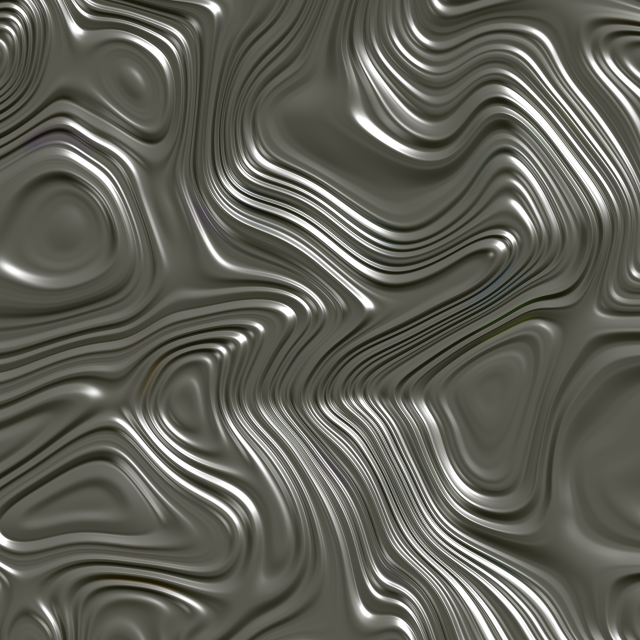
Reproduce this texture procedurally as a WebGL 1 fragment shader.

```glsl
precision highp float;
// Liquid metal: the level lines of a warped, tilted noise field become ridges.
// Ridge slope times field gradient gives a surface normal, which is lit by
// a diagonal key light, a weaker opposite light and a soft side light.

uniform vec2 u_resolution;

#define FIELD_SCALE 2.6       // noise cells across the canvas
#define DETAIL 0.20           // weight of the finer field octave
#define WARP 0.34             // domain bending, in noise cells
#define DRIFT vec2(1.0, 0.5)  // overall tilt of the field, sets the main flow
#define RIDGES 50.0           // ridge nodes per unit of field height
#define RELIEF 0.66           // steepness of the ridges
#define KEY_GLOSS 1.1         // strength of the main highlight
#define BACK_GLOSS 0.5        // strength of the opposite highlight
#define TINT 0.08             // strength of the oxide colours
#define SEED vec2(23.6, 12.2)

float hash1(float n) {
  return fract(sin(n * 127.1 + 3.7) * 43758.5453);
}

vec2 hashDirection(vec2 cell) {
  float angle = 6.28318 * fract(sin(dot(cell, vec2(127.1, 311.7))) * 43758.5453);
  return vec2(cos(angle), sin(angle));
}

// Smooth gradient noise, roughly -0.7 to 0.7
float gradientNoise(vec2 p) {
  vec2 i = floor(p);
  vec2 f = p - i;
  vec2 u = f * f * f * (f * (f * 6.0 - 15.0) + 10.0);
  float a = dot(hashDirection(i), f);
  float b = dot(hashDirection(i + vec2(1.0, 0.0)), f - vec2(1.0, 0.0));
  float c = dot(hashDirection(i + vec2(0.0, 1.0)), f - vec2(0.0, 1.0));
  float d = dot(hashDirection(i + 1.0), f - 1.0);
  return mix(mix(a, b, u.x), mix(c, d, u.x), u.y);
}

// One dimensional value noise, -1 to 1
float lineNoise(float x) {
  float i = floor(x);
  float f = x - i;
  return mix(hash1(i), hash1(i + 1.0), f * f * (3.0 - 2.0 * f)) * 2.0 - 1.0;
}

// Large flowing height field
float field(vec2 p) {
  vec2 q = p * FIELD_SCALE + SEED;
  q += WARP * vec2(gradientNoise(q * 1.2 + 31.0), gradientNoise(q * 1.2 + 67.0));
  return gradientNoise(q) + DETAIL * gradientNoise(q * 2.0 + 9.4) + dot(p, DRIFT);
}

// Irregular slope across the ridges; the difference keeps rises and falls balanced
float ridgeSlope(float height) {
  float x = height * RIDGES + 80.0;
  return 0.62 * (lineNoise(x) - lineNoise(x - 1.0)) + 0.32 * lineNoise(x * 2.1 + 13.0);
}

// Brightness of the metal for a surface normal
float metal(vec3 n) {
  vec3 keyHalf = normalize(vec3(0.58, 0.60, 0.80));
  vec3 backHalf = normalize(vec3(-0.62, -0.50, 0.70));
  float base = 0.34 + 0.14 * (n.x + n.y) + 0.07 * (n.y - n.x) - 0.16 * (1.0 - n.z);
  float key = pow(max(dot(n, keyHalf), 0.0), 24.0);
  float back = pow(max(dot(n, backHalf), 0.0), 28.0);
  return max(base, 0.09) + KEY_GLOSS * key + BACK_GLOSS * back;
}

void main() {
  vec2 p = gl_FragCoord.xy / u_resolution.y;
  float pixel = 1.0 / u_resolution.y;

  // Field height and gradient
  float e = 0.002;
  float h = field(p);
  vec2 slope = vec2(field(p + vec2(e, 0.0)) - h, field(p + vec2(0.0, e)) - h) / e;

  // Average nine subsamples so that tight ridges stay smooth
  float light = 0.0;
  for (int j = 0; j < 3; j++) {
    for (int i = 0; i < 3; i++) {
      vec2 offset = (vec2(float(i), float(j)) - 1.0) * pixel / 3.0;
      float s = ridgeSlope(h + dot(slope, offset));
      vec3 n = normalize(vec3(-slope * s * RELIEF, 1.0));
      light += min(metal(n), 1.0) / 9.0;
    }
  }

  // Warm grey metal, neutral in the highlights
  vec3 color = vec3(light, light, light - 0.055 * (1.0 - light));

  // Sparse rust, olive and teal traces along the tight ridges only
  float patches = smoothstep(0.10, 0.40, gradientNoise(p * 7.0 + 5.0));
  float trace = smoothstep(0.1, 0.7, lineNoise(h * RIDGES * 0.8 + 90.0));
  float tight = smoothstep(1.5, 3.5, length(slope));
  vec3 hue = cos(6.28318 * (h * 0.7 + vec3(0.0, 0.15, 0.4)));
  color += TINT * patches * trace * tight * hue * (1.0 - light);

  gl_FragColor = vec4(clamp(color, 0.0, 1.0), 1.0);
}
```
